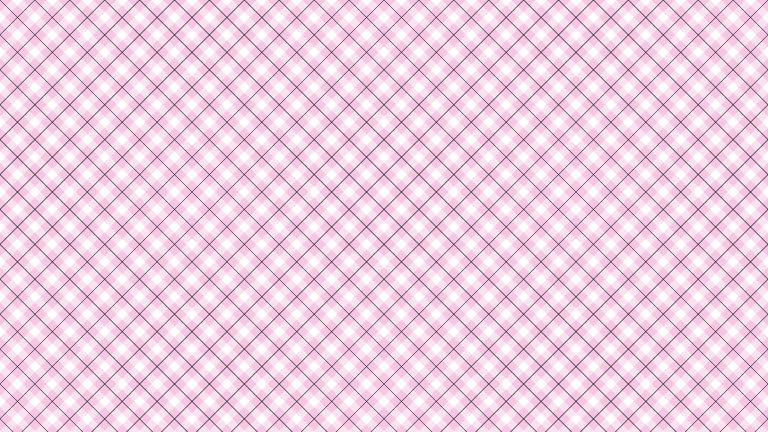
Reproduce this pattern procedurally as a WebGL 2 fragment shader.

```glsl
#version 300 es
precision highp float;
// Diagonal pink and white gingham crossed by a thin black windowpane check.

uniform vec2 u_resolution;
out vec4 outColor;

const float REPEATS_ACROSS = 22.0;
const float WHITE_BAND = 0.32;   // share of a period
const float LINE_WIDTH = 0.021;  // share of a period

const vec3 PINK = vec3(0.96, 0.78, 0.89);
const vec3 WHITE = vec3(1.0, 0.995, 0.995);
const vec3 LINE = vec3(0.02, 0.01, 0.02);

// Signed distance to the nearest stripe centre, in periods.
float stripeDistance(float coord, float centre) {
    return fract(coord - centre + 0.5) - 0.5;
}

// Box-filtered coverage of a repeating stripe; also right below one pixel.
float stripe(float coord, float centre, float width, float pixel) {
    float d = stripeDistance(coord, centre);
    float near = max(d - 0.5 * pixel, -0.5 * width);
    float far = min(d + 0.5 * pixel, 0.5 * width);
    return clamp((far - near) / pixel, 0.0, 1.0);
}

// Two sets of half-strength white bands: white where both overlap.
vec3 gingham(vec2 uv, float pixel) {
    float bands = stripe(uv.x, 0.5, WHITE_BAND, pixel)
                + stripe(uv.y, 0.5, WHITE_BAND, pixel);
    return mix(PINK, WHITE, 0.5 * bands);
}

// Thin lines along the middle of the pink bands.
float windowpane(vec2 uv, float pixel) {
    float a = stripe(uv.x, 0.0, LINE_WIDTH, pixel);
    float b = stripe(uv.y, 0.0, LINE_WIDTH, pixel);
    return 1.0 - (1.0 - a) * (1.0 - b);
}

void main() {
    // Repeat units, anchored at the upper left corner.
    vec2 p = vec2(gl_FragCoord.x, u_resolution.y - gl_FragCoord.y);
    p *= REPEATS_ACROSS / u_resolution.x;

    // Axes along the two diagonals; one unit is one period.
    vec2 uv = vec2(p.x + p.y, p.x - p.y);
    float pixel = sqrt(2.0) * REPEATS_ACROSS / u_resolution.x;

    vec3 color = gingham(uv, pixel);
    color = mix(color, LINE, windowpane(uv, pixel));
    outColor = vec4(color, 1.0);
}
```
